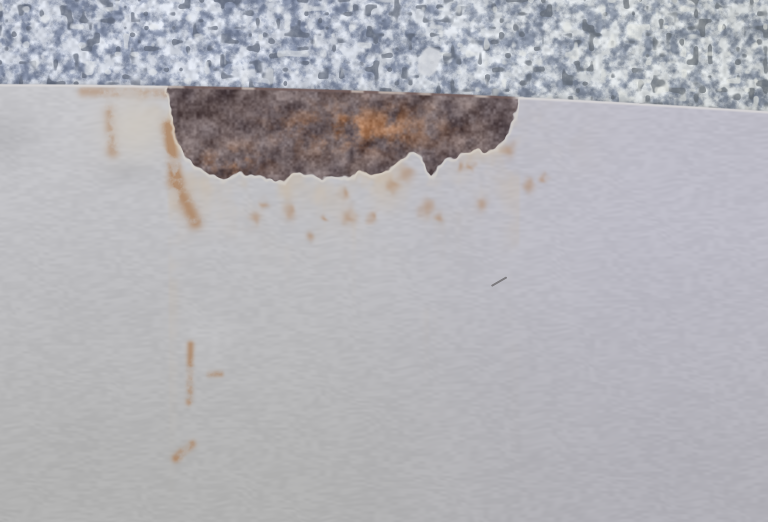
Give the GLSL for this texture, as a WebGL 2 fragment shader.

```glsl
#version 300 es
precision highp float;
// Grey painted metal panel with a peeled rusty patch, below a strip of speckled granite.
#define ASPECT 1.471
#define PATCH_LEFT 0.322
#define PATCH_RIGHT 0.996
#define GRAIN_SCALE 62.0
#define RIPPLE_STRENGTH 0.035
#define SPOT_COUNT 18
#define STAIN_STRENGTH 0.75

uniform vec2 u_resolution;
out vec4 fragColor;

float hash(vec2 p) {
  vec3 q = fract(vec3(p.xyx) * 0.1031);
  q += dot(q, q.yzx + 33.33);
  return fract((q.x + q.y) * q.z);
}

float noise(vec2 p) {
  vec2 i = floor(p), f = fract(p);
  f = f * f * (3.0 - 2.0 * f);
  return mix(mix(hash(i), hash(i + vec2(1, 0)), f.x),
             mix(hash(i + vec2(0, 1)), hash(i + 1.0), f.x), f.y);
}

float fbm(vec2 p) {
  float sum = 0.0, amp = 0.5;
  for (int i = 0; i < 4; i++) {
    sum += amp * noise(p);
    p = mat2(1.6, 1.2, -1.2, 1.6) * p + 7.3;
    amp *= 0.5;
  }
  return sum;
}

float segment(vec2 p, vec2 a, vec2 b) {
  vec2 pa = p - a, ba = b - a;
  return length(pa - ba * clamp(dot(pa, ba) / dot(ba, ba), 0.0, 1.0));
}

// Soft bell around a point, with separate radii
float glow(vec2 p, vec2 center, vec2 radius) {
  vec2 q = (p - center) / radius;
  return exp(-dot(q, q));
}

// Soft streak between two points
float streak(vec2 p, vec2 a, vec2 b, float width) {
  float d = segment(p, a, b) / width;
  return exp(-d * d);
}

float panelTop(float x) { return 0.839 - 0.003 * x - 0.022 * x * x; }

// Ragged lower border of the peeled patch
float patchBottom(float x) {
  x = clamp(x, PATCH_LEFT, PATCH_RIGHT);
  float y = mix(0.663, 0.699, smoothstep(0.70, 0.78, x));
  y += 0.165 * exp((PATCH_LEFT - x) / 0.023) + 0.12 * exp((x - PATCH_RIGHT) / 0.03);
  y -= 0.036 * exp(-pow((x - 0.823) / 0.014, 2.0));
  y += 0.006 * sin(x * 58.0 - 0.9) + 0.012 * (noise(vec2(x * 70.0, 3.0)) - 0.5);
  return y;
}

// Positive inside the patch
float patchDistance(vec2 p) {
  float e = 0.004;
  float slope = (patchBottom(p.x + e) - patchBottom(p.x - e)) / (2.0 * e);
  float d = (p.y - patchBottom(p.x)) / sqrt(1.0 + slope * slope);
  return min(d, min(p.x - PATCH_LEFT, PATCH_RIGHT - p.x));
}

vec3 granite(vec2 p) {
  float coarse = fbm(p * GRAIN_SCALE), fine = noise(p * GRAIN_SCALE * 2.3);
  vec3 c = mix(vec3(0.50, 0.54, 0.63), vec3(0.83, 0.85, 0.89), smoothstep(0.22, 0.66, coarse));
  c += 0.16 * (fine - 0.5) + 0.10 * (fbm(p * 9.0) - 0.47);
  c = mix(c, vec3(0.36, 0.39, 0.45), 0.65 * smoothstep(0.70, 0.86, noise(p * 75.0 + 40.0)));
  c = mix(c, vec3(0.90, 0.91, 0.92), 0.6 * smoothstep(0.74, 0.9, noise(p * 58.0 + 91.0)));
  c += vec3(0.015, 0.01, -0.025) * smoothstep(0.5, 1.4, p.x);
  vec2 q = abs(mat2(0.93, 0.37, -0.37, 0.93) * (p - vec2(0.822, 0.882)));
  float chip = max(q.x - 0.018, max(q.y - 0.027, q.x + 0.6 * q.y - 0.027));
  return mix(c, vec3(0.84, 0.85, 0.87), 0.85 * smoothstep(0.004, -0.003, chip));
}

vec3 rust(vec2 p) {
  float relief = fbm(p * 34.0) - fbm(p * 34.0 + vec2(0.30, -0.45));
  float warm = glow(p, vec2(0.69, 0.755), vec2(0.15, 0.045))
             + 0.7 * glow(p, vec2(0.44, 0.69), vec2(0.07, 0.03));
  vec3 c = mix(vec3(0.34, 0.30, 0.32), vec3(0.53, 0.47, 0.46), fbm(p * 28.0 + 5.0));
  c = mix(c, vec3(0.64, 0.46, 0.34), warm * smoothstep(0.25, 0.7, fbm(p * 40.0 + 12.0)));
  c -= 0.05 * glow(p, vec2(0.40, 0.80), vec2(0.09, 0.04));
  return c + 0.36 * relief + 0.12 * (noise(p * 190.0) - 0.5);
}

vec3 panel(vec2 p, float dPatch) {
  vec3 c = mix(vec3(0.695, 0.695, 0.695), vec3(0.745, 0.745, 0.76), smoothstep(0.0, 0.65, p.y));
  c += vec3(-0.005, -0.008, 0.02) * smoothstep(0.5, 1.3, p.x);
  c += 0.03 * glow(p, vec2(0.1, 0.8), vec2(0.4, 0.2)) + 0.02 * glow(p, vec2(0.39, 0.35), vec2(0.06, 0.05));
  c -= 0.05 * glow(p, vec2(0.0, 0.74), vec2(0.07, 0.05)) + 0.05 * glow(p, vec2(0.25, 0.67), vec2(0.05, 0.02));
  c += RIPPLE_STRENGTH * (noise(p * vec2(75.0, 190.0) + 2.0 * noise(p * 20.0)) - 0.5);
  c += 0.02 * (fbm(p * 7.0) - 0.47);

  // Pale discoloured paint around the patch
  float blotch = smoothstep(0.25, 0.65, fbm(p * 16.0));
  float halo = exp(min(dPatch, 0.0) / 0.045) * blotch;
  c = mix(c, vec3(0.79, 0.72, 0.63), 0.75 * halo);
  c = mix(c, vec3(0.81, 0.79, 0.76), 0.7 * glow(p, vec2(0.26, 0.755), vec2(0.06, 0.06)));

  // Rust runs at the left, then the lower marks
  float run = streak(p, vec2(0.322, 0.76), vec2(0.337, 0.65), 0.012)
            + 0.8 * streak(p, vec2(0.337, 0.65), vec2(0.374, 0.575), 0.014)
            + 0.55 * streak(p, vec2(0.212, 0.79), vec2(0.216, 0.71), 0.012)
            + 0.5 * streak(p, vec2(0.16, 0.825), vec2(0.32, 0.82), 0.011);
  run += 0.75 * streak(p, vec2(0.365, 0.34), vec2(0.363, 0.23), 0.007)
       + 0.6 * streak(p, vec2(0.40, 0.283), vec2(0.423, 0.284), 0.006)
       + 0.85 * streak(p, vec2(0.337, 0.122), vec2(0.367, 0.150), 0.008);
  run *= 0.35 + 0.9 * smoothstep(0.25, 0.6, fbm(p * 45.0));
  for (int i = 0; i < SPOT_COUNT; i++) {
    float k = float(i), x = 0.47 + 0.58 * (k + hash(vec2(k, 4.0))) / float(SPOT_COUNT);
    vec2 center = vec2(x, min(patchBottom(x), 0.74) - 0.02 - 0.10 * hash(vec2(k, 9.0)));
    vec2 radius = vec2(0.008, 0.010) * (0.6 + hash(vec2(k, 17.0)));
    run += 0.6 * glow(p + 0.012 * (noise(p * 70.0) - 0.5), center, radius);
  }
  c = mix(c, vec3(0.66, 0.49, 0.35), STAIN_STRENGTH * min(run, 1.0));

  // Short scratch
  float scratch = segment(p, vec2(0.943, 0.453), vec2(0.969, 0.468));
  return mix(c, vec3(0.43, 0.42, 0.43), 0.8 * smoothstep(0.003, 0.0008, scratch));
}

void main() {
  vec2 p = gl_FragCoord.xy / u_resolution * vec2(ASPECT, 1.0);
  float aa = ASPECT / u_resolution.x;
  float dTop = p.y - panelTop(p.x);
  float dPatch = patchDistance(p) + 0.005 * (noise(p * 110.0) - 0.5);

  vec3 sheet = panel(p, dPatch);
  sheet = mix(sheet, vec3(0.85, 0.83, 0.80), 0.6 * exp(-pow((dPatch + 0.003) / 0.003, 2.0)));
  sheet = mix(sheet, rust(p), smoothstep(-aa, aa, dPatch));

  // Bright lip along the sheet, darkened and chipped over the rust
  float overRust = smoothstep(0.30, 0.34, p.x) * (1.0 - smoothstep(0.97, 1.0, p.x));
  float chipped = smoothstep(0.5, 0.75, noise(vec2(p.x * 38.0, 1.0)));
  vec3 lip = mix(vec3(0.86, 0.85, 0.85), mix(vec3(0.46, 0.38, 0.37), vec3(0.78, 0.73, 0.70), chipped), overRust);
  sheet = mix(sheet, lip, 0.8 * smoothstep(-0.007, -0.002, dTop));

  vec3 stone = granite(p) * (1.0 - 0.14 * exp(-max(dTop, 0.0) / 0.006));
  fragColor = vec4(mix(sheet, stone, smoothstep(-aa, aa, dTop)), 1.0);
}
```
